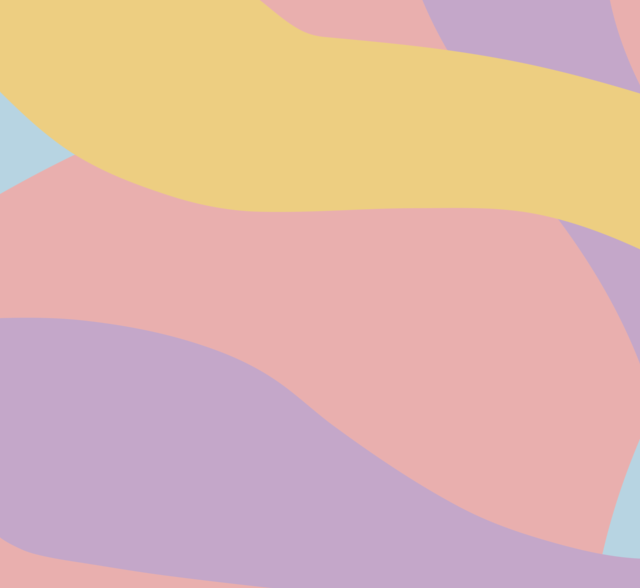
A Shadertoy shader for this background:

```glsl
// Flat pastel ribbons: a yellow band and a lilac band sweep across a pink ground,
// with lilac and blue slivers at the sides. Long edges are Hermite splines whose
// knots hold (x, height, slope); short edges are parabolas. All are antialiased.

const vec3 PINK   = vec3(0.914, 0.688, 0.682);
const vec3 LILAC  = vec3(0.768, 0.655, 0.788);
const vec3 YELLOW = vec3(0.929, 0.808, 0.506);
const vec3 BLUE   = vec3(0.716, 0.832, 0.886);

// Height of a smooth curve at x
float spline(float x, vec3 knots[8]) {
    vec3 a = knots[0], b = knots[1];
    for (int i = 1; i < 7; i++) {
        if (x >= knots[i].x) { a = knots[i]; b = knots[i + 1]; }
    }
    float span = b.x - a.x;
    float t = (x - a.x) / span, s = 1.0 - t;
    return s * s * ((1.0 + 2.0 * t) * a.y + t * span * a.z)
         + t * t * ((1.0 + 2.0 * s) * b.y - s * span * b.z);
}

// Soft coverage of the region where d is positive
float cover(float d) {
    float pixel = length(vec2(dFdx(d), dFdy(d)));
    return smoothstep(-0.9, 0.9, d / max(pixel, 1e-5));
}

void mainImage(out vec4 fragColor, in vec2 fragCoord) {
    vec2 p = fragCoord / iResolution.xy;
    float depth = 1.0 - p.y;

    // Edges of the two ribbons
    float yellowTop = spline(p.x, vec3[8](
        vec3(0.0, 1.4, -0.9), vec3(0.406, 1.0, -0.87), vec3(0.475, 0.946, -0.49),
        vec3(0.508, 0.937, -0.1), vec3(0.697, 0.915, -0.15), vec3(0.85, 0.885, -0.25),
        vec3(1.0, 0.841, -0.33), vec3(1.2, 0.77, -0.35)));
    float yellowBase = spline(p.x, vec3[8](
        vec3(0.0, 0.844, -1.09), vec3(0.117, 0.737, -0.67), vec3(0.26, 0.669, -0.36),
        vec3(0.404, 0.64, -0.03), vec3(0.651, 0.646, 0.0), vec3(0.833, 0.637, -0.2),
        vec3(1.0, 0.576, -0.5), vec3(1.2, 0.47, -0.5)));
    float lilacTop = spline(p.x, vec3[8](
        vec3(0.0, 0.459, 0.03), vec3(0.13, 0.455, -0.12), vec3(0.326, 0.409, -0.38),
        vec3(0.443, 0.344, -0.8), vec3(0.521, 0.276, -0.8), vec3(0.716, 0.139, -0.58),
        vec3(0.859, 0.079, -0.31), vec3(1.0, 0.05, -0.05)));
    float lilacBase = spline(p.x, vec3[8](
        vec3(0.0, 0.086, -0.8), vec3(0.033, 0.066, -0.5), vec3(0.065, 0.055, -0.25),
        vec3(0.13, 0.0425, -0.17), vec3(0.26, 0.021, -0.14), vec3(0.423, 0.0, -0.12),
        vec3(0.7, -0.04, -0.12), vec3(1.0, -0.08, -0.12)));

    // The yellow band hides the seam between the upper and lower slivers
    float above = step(0.5 * (yellowTop + yellowBase), p.y);
    float below = 1.0 - above;

    // Lilac patch at the top
    float patchLeft = 0.66 + depth * (0.38 + 0.9 * depth);
    float patchRight = 0.953 + depth * (0.19 + 0.93 * depth);
    float topPatch = above * cover(p.x - patchLeft) * cover(patchRight - p.x);

    // Lilac sliver at the right
    float u = depth - 0.377;
    float rightLilac = below * cover(p.x - (0.875 + u * (0.68 - 0.675 * u)));

    // Blue slivers at the left and lower right
    float leftBlue = below * cover(p.y - (0.67 + p.x * (0.62 - 0.4 * p.x)));
    leftBlue *= step(p.x, 0.2);
    float v = depth - 0.7465;
    float rightBlue = cover(p.x - (1.0 - v * (0.39 - 0.46 * v))) * step(0.0, v);

    // Paint from back to front
    vec3 color = mix(PINK, LILAC, max(topPatch, rightLilac));
    color = mix(color, BLUE, max(leftBlue, rightBlue));
    color = mix(color, LILAC, cover(lilacTop - p.y) * cover(p.y - lilacBase));
    color = mix(color, YELLOW, cover(yellowTop - p.y) * cover(p.y - yellowBase));
    fragColor = vec4(color, 1.0);
}
```
